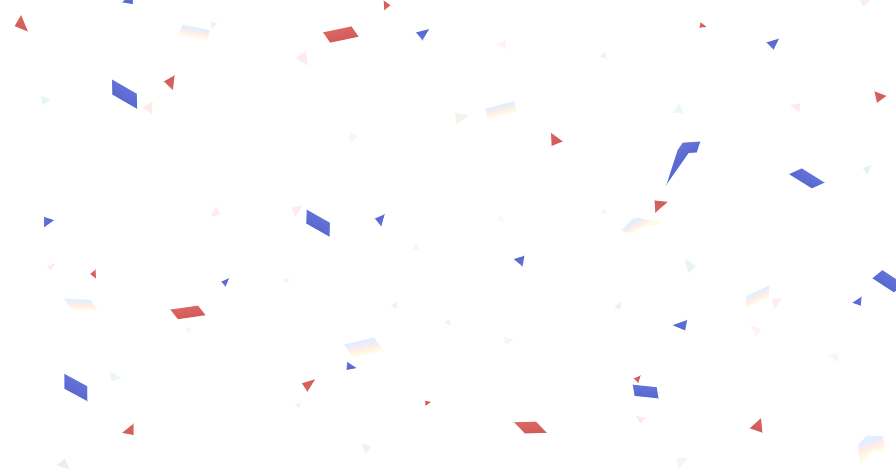
Give the GLSL for this background, as a Shadertoy shader.

```glsl
// Sparse confetti on white: skewed or folded ribbons and small triangles.
// Each layer is a jittered grid; a low-discrepancy rank per cell shares out
// the blue, red, pale and empty cells, and distance functions cut the shapes.

const float PI = 3.14159;
const vec3 PAPER = vec3(1.0);
const vec3 BLUE = vec3(0.37, 0.43, 0.83);
const vec3 RED = vec3(0.84, 0.38, 0.37);
const vec3 PALE_SKY = vec3(0.88, 0.94, 1.0);
const vec3 PALE_PINK = vec3(1.0, 0.92, 0.92);
const vec3 PALE_CREAM = vec3(1.0, 0.98, 0.89);
const vec3 PALE_GREEN = vec3(0.89, 0.95, 0.935);
const vec3 PALE_SAND = vec3(0.95, 0.95, 0.92);

// Four independent random values in 0..1
vec4 hash4(vec2 cell, float seed) {
    vec4 q = fract(vec4(cell.xyx, seed) * vec4(0.1031, 0.1030, 0.0973, 0.1099));
    q += dot(q, q.wzxy + 33.33);
    return fract((q.xxyz + q.yzzw) * q.zywx);
}

vec2 rotate(vec2 p, float angle) {
    float c = cos(angle), s = sin(angle);
    return vec2(c * p.x + s * p.y, c * p.y - s * p.x);
}

// Parallelogram with slanted ends, optionally folded about its middle
float ribbonDistance(vec2 p, vec2 halfSize, float slant, float fold) {
    float ends = (abs(p.x - slant * p.y) - halfSize.x) / length(vec2(1.0, slant));
    float sides = (abs(p.y - fold * (abs(p.x) - 0.5 * halfSize.x)) - halfSize.y)
                / length(vec2(1.0, fold));
    return max(ends, sides);
}

// Triangle with its apex shifted sideways by the skew
float triangleDistance(vec2 p, float halfBase, float height, float skew) {
    p.x -= skew * p.y;
    float base = -p.y - 0.5 * height;
    float flanks = (abs(p.x) * height + (p.y - 0.5 * height) * halfBase)
                 / length(vec2(halfBase, height));
    return max(base, flanks);
}

// Iridescent run from cream through pink to sky, for t in -1..1
vec3 pastelSheen(float t) {
    vec3 lower = mix(PALE_CREAM, PALE_PINK, smoothstep(-0.8, 0.0, t));
    return mix(lower, PALE_SKY, smoothstep(0.0, 0.7, t));
}

vec3 paleTint(float pick) {
    vec3 tint = pick < 0.5 ? PALE_GREEN : PALE_SAND;
    return pick > 0.75 ? PALE_PINK : tint;
}

// limits: cumulative shares of blue, red and pale cells; the rest stay empty
vec3 paintLayer(vec3 color, vec2 p, float cellSize, vec3 limits,
                bool ribbons, float seed, float pixel) {
    vec2 home = floor(p / cellSize);
    for (int j = -1; j <= 1; j++)
    for (int i = -1; i <= 1; i++) {
        vec2 cell = home + vec2(i, j);
        float rank = fract(dot(cell, vec2(0.7549, 0.5698)) + 0.137 * seed);
        if (rank > limits.z) continue;

        vec4 place = hash4(cell + 17.0, seed);
        vec4 form = hash4(cell + 59.0, seed + 4.7);
        vec2 center = (cell + mix(vec2(0.08), vec2(0.92), place.xy)) * cellSize;
        float dist, shade;
        vec3 pale;

        if (ribbons) {
            vec2 q = rotate(p - center, mix(-0.75, 0.6, place.z));
            vec2 halfSize = vec2(mix(0.023, 0.033, form.x),
                                 mix(0.011, 0.019, form.y * form.y));
            float fold = form.w > 0.75 ? mix(-0.5, 0.5, place.w) : 0.0;
            dist = ribbonDistance(q, halfSize, mix(-1.1, 1.1, form.z), fold);
            shade = clamp(q.y / halfSize.y, -1.0, 1.0);
            pale = pastelSheen(shade);
        } else {
            float flip = place.w < 0.5 ? 0.0 : PI;
            vec2 q = rotate(p - center, flip + mix(-0.7, 0.7, place.z));
            float halfBase = mix(0.007, 0.0155, form.x);
            float height = halfBase * mix(1.3, 2.1, form.y);
            dist = triangleDistance(q, halfBase, height, mix(-0.45, 0.45, form.z));
            shade = clamp(2.0 * q.y / height, -1.0, 1.0);
            pale = mix(PAPER, paleTint(form.w), mix(0.4, 1.1, place.x));
        }

        vec3 ink = pale;
        if (rank < limits.y) {
            ink = (rank < limits.x ? BLUE : RED) + 0.02 * shade;
        }
        float coverage = 1.0 - smoothstep(-0.6 * pixel, 0.6 * pixel, dist);
        color = mix(color, ink, coverage);
    }
    return color;
}

void mainImage(out vec4 fragColor, in vec2 fragCoord) {
    float pixel = 1.0 / iResolution.y;
    vec2 p = fragCoord * pixel;

    vec3 color = PAPER;
    color = paintLayer(color, p, 0.17, vec3(0.15, 0.32, 0.85), false, 3.0, pixel);
    color = paintLayer(color, p, 0.30, vec3(0.29, 0.43, 0.72), true, 8.0, pixel);
    fragColor = vec4(color, 1.0);
}
```
